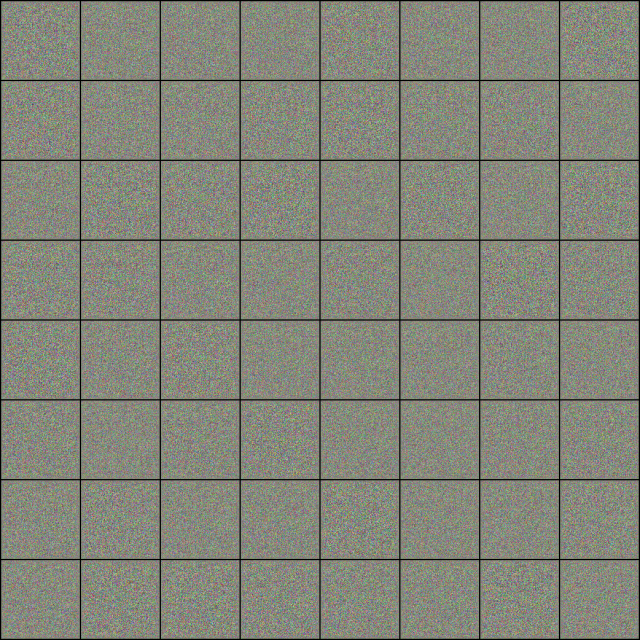
A WebGL 1 fragment shader for this pattern:

```glsl
precision highp float;
// An 8 by 8 sheet of grey-green tiles filled with fine coloured grain, split by thin black lines.
// Grain cells lie on one sheet-wide grid and are averaged over each pixel. Each cell mixes noise
// shared by all tiles with its own, over a faint lattice; the grain calms near tile edges.

uniform vec2 u_resolution;

#define TILES 8.0
#define TILE_CELLS 128.0
#define LINE_CELLS 2.0
#define BASE_COLOR vec3(0.53, 0.54, 0.49)
#define LINE_COLOR vec3(0.0)
#define GRAIN_AMOUNT 0.72
#define SHARED_MIX 0.5
#define CHECKER_AMOUNT 0.06
#define LATTICE_TINT vec3(0.050, -0.045, 0.025)
#define EDGE_CALM 9.0
#define TILE_VARIATION 0.25

const float PITCH = TILE_CELLS + LINE_CELLS;
const float SHEET_CELLS = TILES * PITCH + LINE_CELLS;

vec3 hash3(vec2 p) {
  vec3 q = fract(p.xyx * vec3(0.61803, 0.75488, 0.56984));
  q += dot(q, q.yzx + 19.19);
  q = fract((q.xxy + q.yzz) * q.zyx);
  q += dot(q, q.zxy + 33.33);
  return fract((q.xxy + q.yzz) * q.zyx);
}

// Colour of one grain cell, indexed over the whole sheet
vec3 grainColor(vec2 cell) {
  vec2 tile = floor(cell / PITCH);
  vec2 local = cell - tile * PITCH - LINE_CELLS;

  // Shared and individual coloured noise
  vec3 common = hash3(local + 17.0);
  vec3 own = hash3(cell + 211.0);
  vec3 noise = mix(own, common, SHARED_MIX) - 0.5;

  // Strength by tile and by distance from the tile edge
  float strength = 1.0 + TILE_VARIATION * (hash3(tile + 91.0).y - 0.5);
  vec2 inset = min(local, TILE_CELLS - 1.0 - local);
  float calm = smoothstep(-1.0, EDGE_CALM, min(inset.x, inset.y));
  strength *= mix(0.5, 1.0, calm);

  // Two-cell checker and coarser tinted ribs
  float checker = mod(local.x + local.y, 2.0) * 2.0 - 1.0;
  vec2 rib = step(mod(local + 2.0, 4.0), vec2(0.5)) - 0.25;
  vec2 wideRib = step(mod(local + 5.0, 8.0), vec2(0.5)) - 0.125;
  float lattice = rib.x + rib.y + wideRib.x + wideRib.y;

  return BASE_COLOR + noise * GRAIN_AMOUNT * strength
       + checker * CHECKER_AMOUNT + lattice * LATTICE_TINT;
}

// Length shared by two intervals, each given by centre and half width
vec2 overlap(vec2 centerA, float halfA, vec2 centerB, float halfB) {
  vec2 upper = min(centerA + halfA, centerB + halfB);
  vec2 lower = max(centerA - halfA, centerB - halfB);
  return max(upper - lower, 0.0);
}

// Average of the cells under one pixel
vec3 grainField(vec2 p, float footprint) {
  float halfWidth = 0.5 * min(footprint, 3.0);
  vec2 first = floor(p - halfWidth);
  vec3 sum = vec3(0.0);
  float total = 0.0;
  for (int j = 0; j < 4; j++) {
    for (int i = 0; i < 4; i++) {
      vec2 cell = first + vec2(float(i), float(j));
      vec2 shareXY = overlap(p, halfWidth, cell + 0.5, 0.5);
      float weight = shareXY.x * shareXY.y;
      sum += grainColor(cell) * weight;
      total += weight;
    }
  }
  return sum / total;
}

void main() {
  float footprint = SHEET_CELLS / min(u_resolution.x, u_resolution.y);
  vec2 p = gl_FragCoord.xy / u_resolution * SHEET_CELLS;
  vec3 color = grainField(p, footprint);

  // Tile lines, by the share of the pixel that they cover
  float lineHalf = 0.5 * LINE_CELLS;
  vec2 toLine = mod(p - lineHalf + 0.5 * PITCH, PITCH) - 0.5 * PITCH;
  vec2 cover = overlap(toLine, 0.5 * footprint, vec2(0.0), lineHalf) / footprint;
  float line = 1.0 - (1.0 - cover.x) * (1.0 - cover.y);
  color = mix(color, LINE_COLOR, line);

  gl_FragColor = vec4(clamp(color, 0.0, 1.0), 1.0);
}
```
